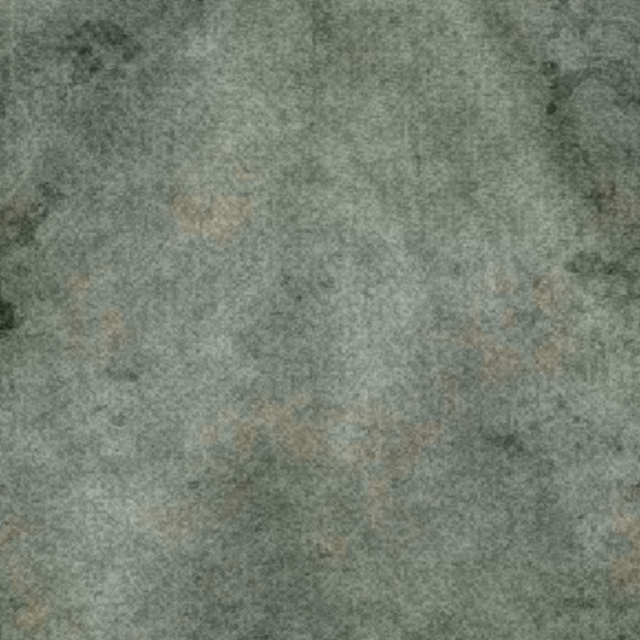
Give the GLSL for this texture, as a Shadertoy shader.

```glsl
// Weathered grey-green stone: soft streaks fanning down from above the canvas,
// layered value noise for mottling and grain, clustered dark mineral clots,
// faint tan stains and one thin pale vein at the upper left.

float hash(vec2 cell) {
    return fract(sin(dot(cell, vec2(127.1, 311.7))) * 43758.5453);
}

float noise(vec2 p) {
    vec2 cell = floor(p), f = fract(p);
    f = f * f * (3.0 - 2.0 * f);
    return mix(mix(hash(cell), hash(cell + vec2(1, 0)), f.x),
               mix(hash(cell + vec2(0, 1)), hash(cell + vec2(1, 1)), f.x), f.y);
}

float fbm(vec2 p) {
    float sum = 0.0, weight = 0.5;
    for (int i = 0; i < 5; i++) {
        sum += weight * noise(p);
        p = mat2(0.8, 0.6, -0.6, 0.8) * p * 2.03 + 17.3;
        weight *= 0.5;
    }
    return sum / 0.97;
}

// Broad light and dark bands that spread from a point above the top edge
float streaks(vec2 p) {
    vec2 fromApex = p - vec2(0.55, 1.35);
    float angle = atan(fromApex.x, -fromApex.y);
    return fbm(vec2(angle * 6.0 + 3.7, length(fromApex) * 2.6));
}

// Irregular dark patches, present only where the cluster field is high
float clots(vec2 p, float scale, float cluster) {
    float field = 0.72 * noise(p * scale) + 0.28 * noise(p * scale * 2.7 + 9.1);
    float threshold = mix(0.88, 0.56, cluster);
    return smoothstep(threshold, threshold + 0.14, field);
}

// Thin bent line that meets the left edge
float vein(vec2 p) {
    float bend = p.y - 0.76;
    float x = 0.058 - 0.65 * max(-bend, 0.0) - 0.04 * smoothstep(0.0, 0.13, bend);
    x += 0.012 * (noise(p * 22.0) - 0.5);
    float slant = bend < 0.0 ? 0.84 : 0.97;
    return (1.0 - smoothstep(0.001, 0.007, abs(p.x - x) * slant)) * smoothstep(0.6, 0.68, p.y);
}

void mainImage(out vec4 fragColor, in vec2 fragCoord) {
    vec2 p = fragCoord / iResolution.y;
    vec2 warped = p + 0.025 * (vec2(fbm(p * 9.0), fbm(p * 9.0 + 31.0)) - 0.5);

    // Large tones and mottling
    float band = streaks(warped);
    float tone = 0.508 + 0.26 * (band - 0.5);
    tone += 0.13 * (fbm(warped * 5.0 + 4.0) - 0.5);
    tone += 0.14 * (fbm(warped * 26.0 + 12.0) - 0.5);

    // Dark clots and specks, gathered in the darker bands
    float cluster = smoothstep(0.46, 0.72, fbm(p * 5.5 + 21.0) + 0.35 * (0.5 - band));
    tone -= 0.10 * clots(warped, 24.0, cluster);
    tone -= 0.08 * clots(warped + 5.0, 52.0, 0.35 + 0.6 * cluster);
    tone -= 0.05 * clots(p + 11.0, 88.0, 0.6);

    // Pale vein and fine grain
    tone += 0.05 * vein(p);
    tone += 0.13 * (noise(p * 175.0) - 0.5) + 0.09 * (noise(p * 290.0 + 50.0) - 0.5);

    // Grey-green stone with patchy tan stains
    vec3 color = vec3(tone - 0.032, tone, tone - 0.047);
    float stain = smoothstep(0.52, 0.72, fbm(p * 6.0 + 63.0)) * smoothstep(0.35, 0.7, noise(p * 34.0));
    color += stain * vec3(0.045, 0.008, -0.018);
    color.b += 0.03 * (noise(p * 4.0 + 80.0) - 0.5);

    fragColor = vec4(clamp(color, 0.0, 1.0), 1.0);
}
```
